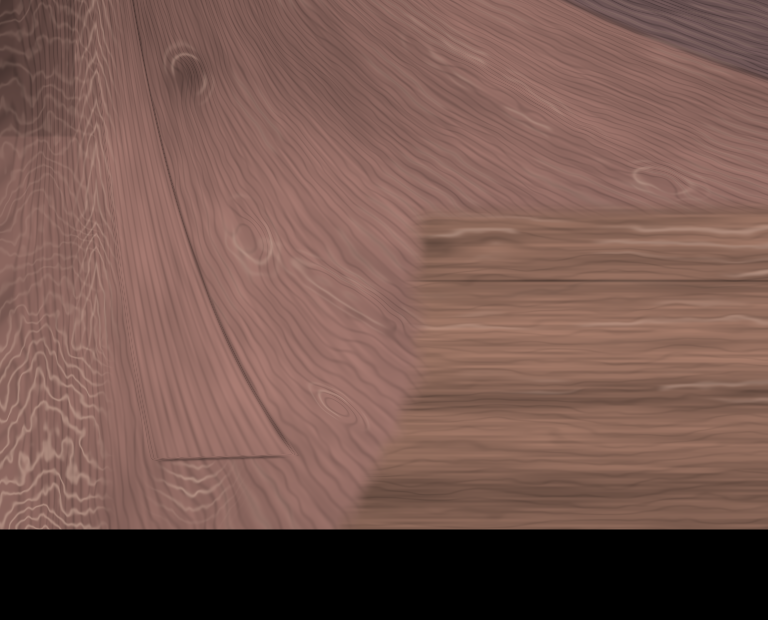
This texture is drawn by a WebGL 1 fragment shader. Its source:

```glsl
precision highp float;
// Wooden floor: curved planks fan out on the left, straight ones run right, dark strip below.
uniform vec2 u_resolution;

const float ASPECT = 1.2367;
const float STRIP_TOP = 0.146;
const vec3 ROSE_WOOD = vec3(0.535, 0.393, 0.363);
const vec3 BROWN_WOOD = vec3(0.535, 0.398, 0.340);
const vec3 DARK_PLANK = vec3(0.385, 0.300, 0.300);
const vec3 CREAM = vec3(0.75, 0.62, 0.56);
const float GRAIN_FREQ = 170.0;
const float SEAM_CURVE = 1.53;    // flow values of the plank borders
const float PALE_PLANK_EDGE = 2.1;
const float DARK_PLANK_EDGE = 0.46;

float hash(vec2 p) {
  vec3 q = fract(vec3(p.xyx) * 0.1031);
  q += dot(q, q.yzx + 33.33);
  return fract((q.x + q.y) * q.z);
}

float noise(vec2 p) {
  vec2 i = floor(p), f = fract(p);
  f = f * f * (3.0 - 2.0 * f);
  return mix(mix(hash(i), hash(i + vec2(1, 0)), f.x),
             mix(hash(i + vec2(0, 1)), hash(i + 1.0), f.x), f.y);
}

float fbm(vec2 p) {
  float sum = 0.0, amp = 0.5;
  for (int i = 0; i < 4; i++) {
    sum += amp * noise(p);
    p = p * 2.03 + 17.0;
    amp *= 0.5;
  }
  return sum;
}

float ridge(float phase) { return pow(0.5 + 0.5 * cos(6.2832 * phase), 4.0); }

float bump(float x, float center, float width) {
  float d = (x - center) / width;
  return exp(-d * d);
}

// Elongated growth ring: x = bend of the grain, y = pale outline
vec2 eye(vec2 p, vec2 center, float angle, vec2 size) {
  float c = cos(angle), s = sin(angle);
  vec2 q = p - center;
  q = vec2(c * q.x + s * q.y, c * q.y - s * q.x) / size;
  float d = length(q) + 0.35 * (noise(p * 38.0) - 0.5);
  float outline = bump(d, 1.0, 0.11) + 0.5 * bump(d, 1.5, 0.1);
  return vec2(exp(-d * d), outline * smoothstep(0.25, 0.7, noise(p * 30.0 + 4.0)));
}

// Curved planks, flow = value constant along the grain
vec3 fanWood(vec2 p, float flow) {
  float across = flow / sqrt(1.0 + flow * flow);
  float along = p.x - p.y;
  vec2 eyes = eye(p, vec2(0.815, 0.853), -0.55, vec2(0.150, 0.022))
            + eye(p, vec2(0.572, 0.522), -0.53, vec2(0.105, 0.020))
            + eye(p, vec2(1.070, 0.710), -0.30, vec2(0.048, 0.018))
            + eye(p, vec2(0.545, 0.345), -0.65, vec2(0.042, 0.012))
            + eye(p, vec2(0.405, 0.620), -1.15, vec2(0.050, 0.026))
            + eye(p, vec2(0.305, 0.880), -1.20, vec2(0.035, 0.022));
  float pale = smoothstep(SEAM_CURVE - 0.01, SEAM_CURVE + 0.01, flow)
             * (1.0 - smoothstep(PALE_PLANK_EDGE - 0.04, PALE_PLANK_EDGE + 0.04, flow))
             * smoothstep(0.262, 0.268, p.y + 0.03 * (0.45 - p.x));
  float waves = fbm(vec2(across * 14.0, along * 4.0));
  float phase = across * GRAIN_FREQ + 5.0 * waves * (1.0 - pale) + 2.5 * eyes.x;
  float fine = noise(vec2(across * 420.0, along * 14.0)) - 0.5;
  float tone = 0.20 * (fbm(vec2(across * 24.0, along * 2.0) + 3.0) - 0.47);
  tone += 0.13 * fine + 0.10 * (0.27 - ridge(phase));
  tone += 0.12 * (fbm(p * 6.0) - 0.47) + 0.05 * pale;

  // Broad light and shade
  tone += 0.09 * exp(-7.0 * dot(p - vec2(0.55, 0.5), p - vec2(0.55, 0.5)));
  tone -= 0.17 * smoothstep(0.68, 1.0, p.y) * (1.0 - smoothstep(0.45, 0.8, p.x));
  tone -= 0.08 * (1.0 - smoothstep(0.0, 0.20, p.x));
  tone -= 0.12 * step(p.x, 0.12) * smoothstep(0.777, 0.783, p.y);
  tone -= 0.20 * bump(length(p - vec2(0.305, 0.88)), 0.0, 0.035);
  vec3 wood = ROSE_WOOD * (1.0 + tone);
  float darkPlank = 1.0 - smoothstep(DARK_PLANK_EDGE - 0.01, DARK_PLANK_EDGE + 0.01, flow);
  wood = mix(wood, DARK_PLANK * (1.0 + 1.5 * tone), darkPlank);

  // Plank seams
  float seam = bump(flow, SEAM_CURVE, 0.008) * smoothstep(0.26, 0.30, p.y);
  seam += bump(p.y, 0.258 + 0.03 * (p.x - 0.27), 0.0025)
        * smoothstep(0.25, 0.27, p.x) * (1.0 - smoothstep(0.44, 0.47, p.x));
  wood *= 1.0 - 0.28 * min(seam, 1.0) - 0.2 * bump(flow, DARK_PLANK_EDGE, 0.004);

  // Pale figure: wavy arches, chevrons, a nested fan and streaks
  float wobble = fbm(p * vec2(17.0, 9.0));
  float arches = ridge(34.0 * p.y + 6.0 * wobble + 22.0 * abs(p.x - 0.07))
    * (1.0 - smoothstep(0.13, 0.19, p.x)) * mix(0.18, 0.62, 1.0 - smoothstep(0.34, 0.56, p.y));
  float chevrons = ridge(23.0 * (p.y + 3.4 * abs(p.x - 0.155)) + 3.0 * wobble)
    * bump(p.x, 0.155, 0.030) * smoothstep(0.38, 0.48, p.y);
  vec2 f = p - vec2(0.31, 0.215);
  float fan = ridge(48.0 * (f.y - 9.0 * f.x * f.x) + 3.0 * wobble)
    * exp(-dot(f, f) / 0.0022) * smoothstep(0.26, 0.25, p.y);
  float streaks = ridge(phase * 0.5) * smoothstep(0.52, 0.72, noise(vec2(across * 30.0, along * 5.0)))
    * (1.0 - pale) * smoothstep(0.25, 0.45, p.x);
  float figure = arches + 0.42 * chevrons + 0.7 * fan + 0.25 * streaks + 0.42 * eyes.y;
  return mix(wood, CREAM, min(figure, 0.75));
}

// Straight planks with level grain
vec3 levelWood(vec2 p) {
  float waves = fbm(vec2(p.x * 5.0, p.y * 16.0));
  float phase = p.y * 62.0 + 4.0 * waves;
  float tone = 0.18 * (noise(vec2(p.x * 9.0, p.y * 230.0)) - 0.5);
  tone += 0.26 * (fbm(vec2(p.x * 2.5, p.y * 45.0)) - 0.47) + 0.07 * (0.27 - ridge(phase));
  tone += 0.11 * bump(p.y, 0.46, 0.06) + 0.06 * bump(p.y, 0.29, 0.025);
  tone -= 0.17 * bump(p.y, 0.36, 0.030) + 0.20 * bump(p.y, 0.205, 0.035);
  tone -= 0.07 * smoothstep(0.20, 0.14, p.y) + 0.25 * bump(p.y, 0.547, 0.002);
  vec2 knot = (p - vec2(0.70, 0.602)) / vec2(0.038, 0.012);
  tone -= 0.28 * exp(-dot(knot, knot));
  float rows = bump(p.y, 0.62, 0.035) + bump(p.y, 0.56, 0.012)
             + bump(p.y, 0.49, 0.025) + bump(p.y, 0.37, 0.022);
  float streaks = ridge(phase * 0.6) * rows * smoothstep(0.40, 0.70, noise(p * vec2(9.0, 32.0)));
  return mix(BROWN_WOOD * (1.0 + tone), CREAM, min(0.55 * streaks, 0.6));
}

void main() {
  vec2 p = gl_FragCoord.xy / u_resolution * vec2(ASPECT, 1.0);
  float flow = 1.3 - p.y + 0.27 / max(p.x, 0.02) - 0.15 * p.x;

  // Border where the fan meets the level planks
  float border = 0.67 - 0.5 * max(0.38 - p.y, 0.0) + 0.015 * (noise(p * 40.0) - 0.5);
  float level = smoothstep(-0.02, 0.025, p.x - border)
              * smoothstep(-0.02, 0.02, 0.655 + 0.02 * (p.x - 0.67) - p.y);
  vec3 color = mix(fanWood(p, flow), levelWood(p), level);

  float pixel = 1.0 / u_resolution.y;
  color *= smoothstep(STRIP_TOP - pixel, STRIP_TOP + pixel, p.y);
  gl_FragColor = vec4(color, 1.0);
}
```
